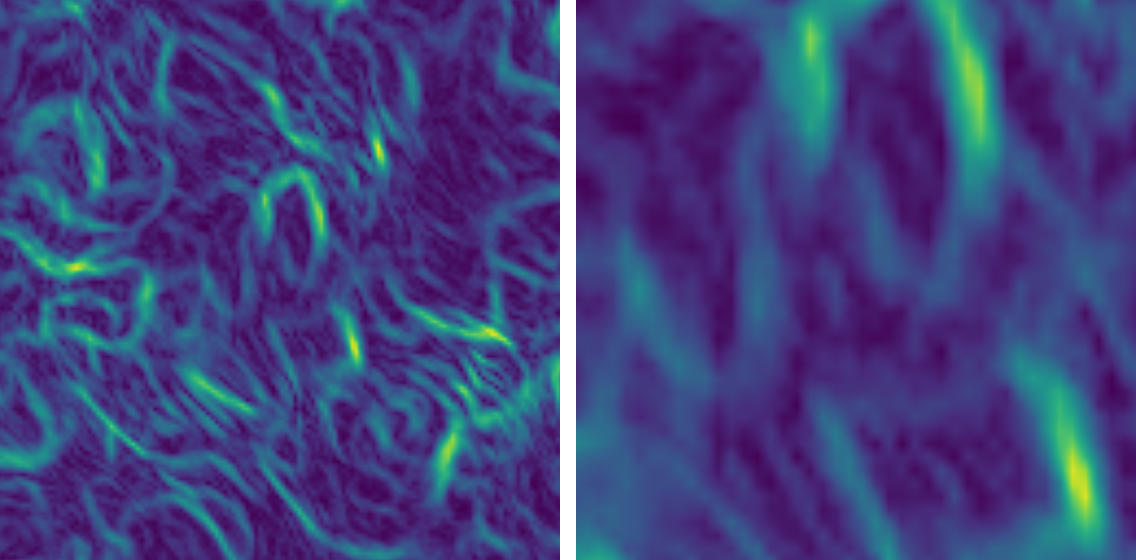
Left, the full canvas; right, a detail of the centre.
A WebGL 1 fragment shader for this texture:

```glsl
precision highp float;
// Edge-strength map: glowing bands and loops around dark hollows on a coarse grid.
// A warped noise relief with soft steps is differentiated per cell, then the slope
// is blended bilinearly between cells and coloured from violet through teal to yellow.

uniform vec2 u_resolution;

#define CELLS 128.0       // grid cells across the canvas
#define GAIN 1.0          // overall edge strength
#define GRAIN 0.05        // random tone per cell
#define WARP 0.09         // bending of the bands
#define PATCHINESS 1.4    // contrast between busy and calm areas
#define STRETCH vec2(0.74, 1.2)  // scale along and across the main direction
#define BROAD 0.09        // slope of the large outlines
#define MEDIUM 0.028      // slope of the smaller loops
#define FINE 0.0065       // slope of the soft texture
#define TINY 0.0016       // slope of the smallest texture

vec2 hash2(vec2 p) {
  vec3 q = fract(p.xyx * vec3(0.1031, 0.1030, 0.0973));
  q += dot(q, q.yzx + 33.33);
  return fract((q.xx + q.yz) * q.zy);
}

// Dot product of a random unit direction at a lattice corner with the offset
float corner(vec2 cell, vec2 offset) {
  vec2 direction = normalize(hash2(cell) - 0.5 + 1e-4);
  return dot(direction, offset);
}

float gradientNoise(vec2 p) {
  vec2 i = floor(p), f = p - i;
  vec2 w = f * f * f * (f * (f * 6.0 - 15.0) + 10.0);
  vec2 e = vec2(1.0, 0.0);
  float low = mix(corner(i, f), corner(i + e, f - e), w.x);
  float high = mix(corner(i + e.yx, f - e.yx), corner(i + 1.0, f - 1.0), w.x);
  return mix(low, high, w.y);
}

// Soft step with unit slope at zero; it flattens both sides of an outline
float softStep(float x, float steepness) {
  float s = x * steepness;
  return s * inversesqrt(1.0 + s * s) / steepness;
}

// Relief whose steep places become the bright bands
float relief(vec2 p) {
  p += WARP * vec2(gradientNoise(p * 3.0 + 41.3), gradientNoise(p * 3.0 + 87.6));
  vec2 along = vec2(0.6, -0.8);
  vec2 q = vec2(dot(p, along), dot(p, vec2(0.8, 0.6))) * STRETCH;
  float h = BROAD * softStep(gradientNoise(q * 5.0 + 13.7), 9.0);
  h += MEDIUM * softStep(gradientNoise(q * 10.0 + 57.1), 5.0);
  h += FINE * gradientNoise(q * 20.0 + 101.9);
  h += TINY * gradientNoise(q * 44.0 + 151.4);
  return h;
}

// Slope of the relief in one cell, with calm and busy areas and grain
float edgeStrength(vec2 cell) {
  vec2 p = (cell + 0.5) / CELLS;
  vec2 e = vec2(1.0 / CELLS, 0.0);
  float h = relief(p);
  vec2 slope = vec2(relief(p + e) - h, relief(p + e.yx) - h) * CELLS;
  float area = exp(PATCHINESS * gradientNoise(p * 2.6 + 23.4) - 0.1);
  float grain = GRAIN * (hash2(cell + 211.0).x - 0.5);
  return max(GAIN * area * length(slope) + grain, 0.0);
}

// Nine evenly spaced colour stops
vec3 heatColour(float strength) {
  float t = clamp(strength, 0.0, 1.0) * 8.0;
  vec3 c = vec3(0.267, 0.005, 0.329);
  c = mix(c, vec3(0.280, 0.170, 0.480), clamp(t, 0.0, 1.0));
  c = mix(c, vec3(0.230, 0.320, 0.546), clamp(t - 1.0, 0.0, 1.0));
  c = mix(c, vec3(0.173, 0.447, 0.557), clamp(t - 2.0, 0.0, 1.0));
  c = mix(c, vec3(0.128, 0.567, 0.551), clamp(t - 3.0, 0.0, 1.0));
  c = mix(c, vec3(0.157, 0.682, 0.502), clamp(t - 4.0, 0.0, 1.0));
  c = mix(c, vec3(0.369, 0.789, 0.383), clamp(t - 5.0, 0.0, 1.0));
  c = mix(c, vec3(0.678, 0.863, 0.188), clamp(t - 6.0, 0.0, 1.0));
  return mix(c, vec3(0.993, 0.906, 0.144), clamp(t - 7.0, 0.0, 1.0));
}

void main() {
  vec2 uv = gl_FragCoord.xy / min(u_resolution.x, u_resolution.y);
  vec2 grid = uv * CELLS - 0.5;
  vec2 cell = floor(grid), f = grid - cell;

  // Bilinear blend of the four nearest cells
  vec2 e = vec2(1.0, 0.0);
  float low = mix(edgeStrength(cell), edgeStrength(cell + e), f.x);
  float high = mix(edgeStrength(cell + e.yx), edgeStrength(cell + 1.0), f.x);
  gl_FragColor = vec4(heatColour(mix(low, high, f.y)), 1.0);
}
```
